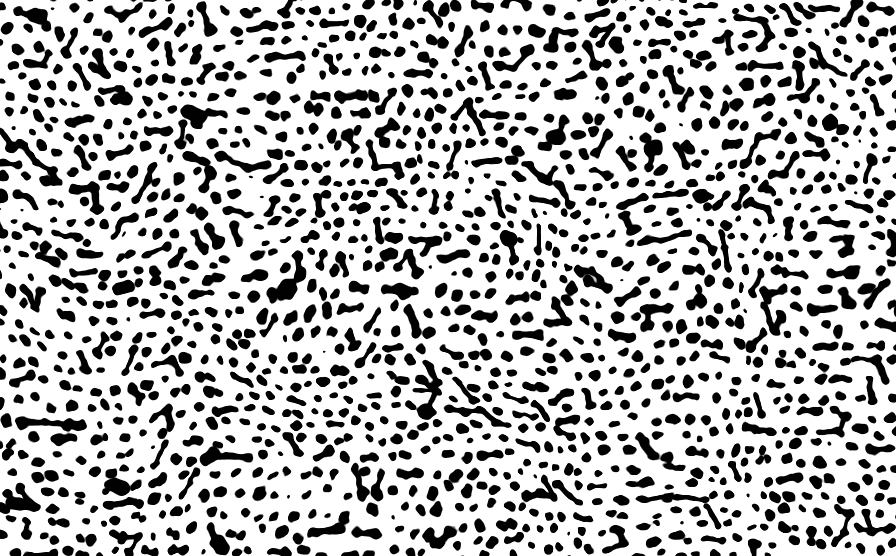
Reproduce this pattern procedurally as a WebGL 2 fragment shader.

```glsl
#version 300 es
precision highp float;
precision highp int;

uniform vec2 u_resolution;
out vec4 fragColor;

const vec3 PAPER = vec3(1.0);
const vec3 INK = vec3(0.005);
const float ROWS = 33.0;

// Integer hash: three values in 0..1 per cell and salt
vec3 hash3(ivec2 cell, int salt) {
    uvec3 v = uvec3(ivec3(cell, salt)) * 1664525u + 1013904223u;
    v.x += v.y * v.z;
    v.y += v.z * v.x;
    v.z += v.x * v.y;
    v ^= v >> 16u;
    v.x += v.y * v.z;
    v.y += v.z * v.x;
    v.z += v.x * v.y;
    return vec3(v >> 8u) / 16777216.0;
}

// Smooth two-channel value noise in -0.5..0.5
vec2 noise2(vec2 p, int salt) {
    ivec2 i = ivec2(floor(p));
    vec2 f = fract(p);
    f = f * f * (3.0 - 2.0 * f);
    vec2 low = mix(hash3(i, salt).xy, hash3(i + ivec2(1, 0), salt).xy, f.x);
    vec2 high = mix(hash3(i + ivec2(0, 1), salt).xy, hash3(i + ivec2(1, 1), salt).xy, f.x);
    return mix(low, high, f.y) - 0.5;
}

float smoothUnion(float a, float b, float k) {
    float h = max(k - abs(a - b), 0.0) / k;
    return min(a, b) - 0.25 * k * h * h;
}

float capsule(vec2 p, vec2 a, vec2 b, float radius) {
    vec2 axis = b - a;
    float t = clamp(dot(p - a, axis) / max(dot(axis, axis), 1e-4), 0.0, 1.0);
    return length(p - a - axis * t) - radius;
}

// Jittered centre on a staggered grid
vec2 spotCentre(ivec2 cell) {
    vec2 stagger = vec2(0.5 * float(cell.y & 1), 0.0);
    return vec2(cell) + 0.5 + stagger + 0.54 * (hash3(cell, 1).xy - 0.5);
}

// One spot, slightly stretched along a mostly level axis
float spot(vec2 p, ivec2 cell, vec2 centre) {
    vec3 form = hash3(cell, 2);
    vec3 rare = hash3(cell, 3);
    float large = step(0.985, rare.x);
    float speck = step(rare.x, 0.04);
    float radius = mix(0.17, 0.31, form.x) * (1.0 - 0.55 * speck) + 0.17 * large;
    float reach = 0.13 * form.y * (1.0 - speck) + 0.25 * large * rare.y;
    float angle = 2.2 * (form.z - 0.5);
    vec2 halfAxis = reach * vec2(cos(angle), sin(angle));
    return capsule(p, centre - halfAxis, centre + halfAxis, radius);
}

// Occasional neck joining a spot to a neighbour
float bridge(vec2 p, ivec2 cell, vec2 centre) {
    vec3 choice = hash3(cell, 4);
    if (choice.x > 0.17) return 10.0;
    ivec2 diagonal = ivec2(cell.y & 1, choice.z < 0.5 ? 1 : -1);
    ivec2 link = choice.y < 0.6 ? ivec2(1, 0) : diagonal;
    return capsule(p, centre, spotCentre(cell + link), mix(0.13, 0.2, choice.z));
}

float spotField(vec2 p) {
    ivec2 home = ivec2(floor(p));
    float field = 10.0;
    for (int y = -2; y <= 2; y++) {
        for (int x = -2; x <= 2; x++) {
            ivec2 cell = home + ivec2(x, y);
            vec2 centre = spotCentre(cell);
            field = smoothUnion(field, spot(p, cell, centre), 0.12);
            field = smoothUnion(field, bridge(p, cell, centre), 0.12);
        }
    }
    return field;
}

void main() {
    vec2 p = gl_FragCoord.xy / u_resolution.y * ROWS;
    float pixel = ROWS / u_resolution.y;

    // Broad drift hides the grid; fine wobble roughens outlines
    vec2 drift = 1.5 * noise2(p * 0.17, 5);
    vec2 wobble = 0.17 * noise2(p * 2.6, 6);
    float field = spotField(p + drift + wobble);

    // Edge about one pixel wide
    float ink = clamp(0.5 - field / pixel, 0.0, 1.0);
    fragColor = vec4(mix(PAPER, INK, ink), 1.0);
}
```
